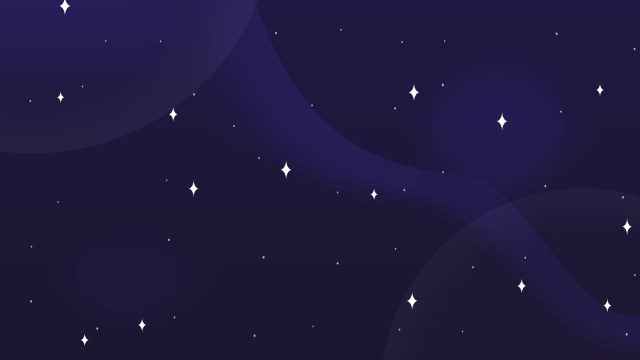
Give the GLSL for this background, as a WebGL 1 fragment shader.

```glsl
precision highp float;
// A calm night sky: a dark indigo gradient crossed by a curved ribbon of light,
// with soft nebula clouds, two translucent discs with pale rims, and a jittered
// grid of four-pointed sparkles and tiny stars. Units are canvas heights.
uniform vec2 u_resolution;

const vec3 GLOW = vec3(0.150, 0.114, 0.338);

float hash(vec2 p) {
  return fract(sin(dot(p, vec2(127.1, 311.7))) * 43758.5453);
}

// Heights of the crisp upper and the soft lower border of the ribbon
float ribbonTop(float x) {
  return 0.49 + 0.51 * exp(-5.5 * (x - 0.706)) - 0.37 * smoothstep(1.3, 1.75, x);
}

float ribbonBottom(float x) {
  return 0.40 + 0.37 * exp(-5.0 * (x - 0.54)) - 0.40 * smoothstep(1.15, 1.7, x);
}

float ribbon(vec2 p, float pixel) {
  float top = ribbonTop(p.x);
  float slope = (ribbonTop(p.x + 0.002) - top) / 0.002;
  float inside = (top - p.y) / sqrt(1.0 + slope * slope);
  float depth = (top - p.y) / (top - ribbonBottom(p.x));
  float edge = smoothstep(-pixel, pixel, inside);
  return edge * (1.0 - smoothstep(0.35, 1.1, depth)) * mix(0.95, 0.5, smoothstep(0.9, 1.6, p.x));
}

// Soft ellipse with a slightly wavy outline
float cloud(vec2 p, vec2 center, vec2 radius) {
  vec2 q = (p - center) / radius;
  float wave = 0.05 * sin(3.0 * q.x + 2.0 * q.y) + 0.04 * sin(4.0 * q.y - 1.0);
  return 1.0 - smoothstep(0.35, 1.08, length(q) + wave);
}

// Translucent disc that brightens toward its rim
float disc(vec2 p, vec2 center, float radius, float pixel) {
  float d = length(p - center);
  float fill = 1.0 - smoothstep(radius - pixel, radius + pixel, d);
  return fill * (0.15 + 0.85 * smoothstep(0.72, 1.0, d / radius));
}

// One star per grid cell, kept clear of the cell borders
float starLayer(vec2 p, float cell, float share, vec2 radius, float power, float seed) {
  vec2 id = floor(p / cell);
  vec2 key = id + seed;
  vec2 jitter = vec2(hash(key), hash(key + 17.3));
  vec2 center = (id + mix(vec2(0.14), vec2(0.86), jitter)) * cell;
  float size = mix(0.62, 1.0, hash(key + 41.9));
  vec2 q = pow(abs(p - center) / (radius * size), vec2(power));
  return step(hash(key + 73.1), share) * step(q.x + q.y, 1.0);
}

void main() {
  float pixel = 1.0 / u_resolution.y;
  vec2 p = gl_FragCoord.xy * pixel;

  // Sky gradient
  vec3 color = mix(vec3(0.107, 0.087, 0.190), vec3(0.124, 0.095, 0.258), smoothstep(0.0, 1.05, p.y));
  float corner = smoothstep(0.70, 1.0, p.y) * (1.0 - smoothstep(0.35, 0.72, p.x));
  color = mix(color, GLOW, corner);

  // Ribbon and clouds
  color = mix(color, GLOW, ribbon(p, pixel));
  color = mix(color, GLOW, 0.75 * cloud(p, vec2(1.39, 0.65), vec2(0.25, 0.24)));
  color = mix(color, GLOW, 0.25 * cloud(p, vec2(0.37, 0.23), vec2(0.22, 0.16)));

  // Discs
  color += vec3(0.036, 0.032, 0.036) * disc(p, vec2(0.093, 1.245), 0.671, pixel);
  color += vec3(0.030, 0.027, 0.030) * disc(p, vec2(1.62, -0.086), 0.5625, pixel);

  // Stars, supersampled for smooth edges
  float sparkles = 0.0;
  float dots = 0.0;
  for (int j = 0; j < 4; j++) {
    for (int i = 0; i < 4; i++) {
      vec2 s = p + ((vec2(float(i), float(j)) + 0.5) / 4.0 - 0.5) * pixel;
      sparkles += starLayer(s, 0.3, 0.72, vec2(0.017, 0.028), 0.58, 5.0) / 16.0;
      dots += starLayer(s, 0.2, 0.88, vec2(0.0032, 0.0042), 1.2, 29.0) / 16.0;
    }
  }
  color = mix(color, vec3(0.80, 0.79, 0.86), 0.85 * dots);
  color = mix(color, vec3(1.0), sparkles);

  gl_FragColor = vec4(color, 1.0);
}
```
